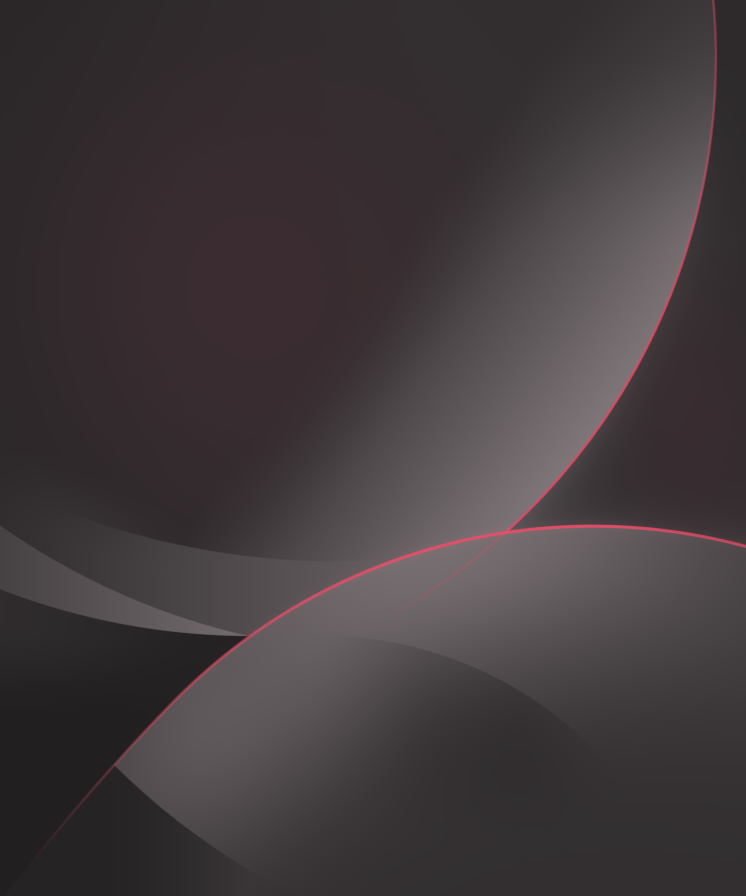
A Shadertoy shader for this background:

```glsl
// Dark plum backdrop of overlapping glossy curved sheets with thin glowing rose rims.

const vec3 WARM_GREY = vec3(1.05, 0.975, 1.0);
const vec3 PLUM = vec3(0.230, 0.174, 0.192);
const vec3 ROSE = vec3(0.88, 0.29, 0.39);

float circle(vec2 p, vec2 center, float radius) {
    return length(p - center) - radius;
}

// Antialiased coverage of the inside of a distance field
float fill(float d, float pixel) {
    return 1.0 - smoothstep(-pixel, pixel, d);
}

// Thin antialiased stroke along the zero contour
float rim(float d, float halfWidth, float pixel) {
    return 1.0 - smoothstep(halfWidth - 0.5 * pixel, halfWidth + pixel, abs(d));
}

// Soft elliptical falloff, one at its center
float blob(vec2 p, vec2 center, vec2 size) {
    vec2 q = (p - center) / size;
    return exp(-dot(q, q));
}

vec3 backdrop(vec2 p, float dBowl, float dFront) {
    float lower = smoothstep(0.95, 0.50, p.y) * smoothstep(0.45, 0.6, p.x);
    float shade = 0.125 + 0.045 * smoothstep(0.1, 0.8, p.x);
    shade += 0.05 * smoothstep(0.20, 0.30, p.y) * smoothstep(0.3, 0.0, p.x);
    shade += 0.12 * exp(-max(dBowl, 0.0) / 0.03) * lower;
    shade += 0.08 * exp(-max(dFront, 0.0) / 0.03) * lower;
    return mix(shade * WARM_GREY, PLUM, 0.75 * blob(p, vec2(0.78, 0.53), vec2(0.10, 0.16)));
}

// Large upper sheet: plum shadow crossed by a diagonal sheen
vec3 bowlColor(vec2 p) {
    float across = dot(p, vec2(0.8, -0.6)) + 0.6;
    float sheen = clamp((across - 0.52) / 0.28, 0.0, 1.1);
    sheen *= 0.35 + 0.65 * smoothstep(1.02, 0.72, p.y);
    float shade = 0.155 + 0.03 * smoothstep(0.0, 0.5, p.x) + 0.27 * sheen;
    float plum = blob(p, vec2(0.28, 0.68), vec2(0.25, 0.26));
    return mix(shade * WARM_GREY, PLUM, plum * (1.0 - smoothstep(0.0, 0.45, sheen)));
}

// Front sheet: bright along its upper edge, darker with depth
vec3 frontColor(vec2 p, float depth, float pixel) {
    float glow = exp(-pow(depth / 0.17, 2.0));
    float shade = 0.19 + 0.25 * glow * exp(-pow((p.x - 0.50) / 0.33, 2.0));

    // Inner fold, fading out at both ends
    float fold = fill(circle(p, vec2(0.358, -0.139), 0.4297), pixel);
    float foldFade = smoothstep(0.34, 0.50, p.x) * smoothstep(0.70, 0.56, p.x);
    shade -= 0.055 * fold * foldFade * smoothstep(0.05, 0.24, p.y);

    // Shadowed underside at the lower left
    float lit = fill(circle(p, vec2(0.668, 0.6875), 0.765), pixel);
    float underside = 0.14 + 0.13 * smoothstep(0.10, 0.42, p.x);
    shade = mix(min(shade, underside), shade + 0.05 * blob(p, vec2(0.21, 0.16), vec2(0.12)), lit);
    return shade * WARM_GREY;
}

void mainImage(out vec4 fragColor, in vec2 fragCoord) {
    float pixel = 1.0 / iResolution.y;
    vec2 p = fragCoord * pixel;

    // Sheet outlines; the front one straightens toward its lower left end
    float sag = max(0.0, 0.219 - p.y);
    float dBowl = circle(p, vec2(0.085, 0.935), 0.714);
    float dFloor = circle(p, vec2(0.280, 1.069), 0.7787);
    float dCrescent = circle(p, vec2(0.4505, 1.052), 0.7813);
    float dDisc = circle(p, vec2(0.378, 1.234), 0.8607);
    float dFront = circle(p, vec2(0.6615, -0.2435), 0.6563 + 0.925 * sag * sag);

    vec3 color = backdrop(p, dBowl, dFront);

    // Upper sheet with a paler band beneath its inner disc
    vec3 bowl = bowlColor(p);
    vec3 band = (0.18 + 0.45 * p.x) * WARM_GREY;
    float bandFade = smoothstep(0.04, 0.22, p.x) * smoothstep(0.54, 0.42, p.x);
    float bandSoft = smoothstep(-0.06, 0.04, dDisc);
    float bandMask = mix(bandSoft, 1.0 - fill(dDisc, pixel), bandFade);
    bowl = mix(bowl, band, bandMask);
    float body = fill(max(dBowl, dFloor), pixel);
    color = mix(color, bowl, body);

    // Bright crescent at the left
    vec3 crescent = (0.26 + 0.62 * p.x) * WARM_GREY;
    float crescentMask = fill(max(dFloor, -dCrescent), pixel) * step(p.x, 0.30);
    color = mix(color, crescent, crescentMask);

    // Front sheet
    float front = fill(dFront, pixel);
    color = mix(color, frontColor(p, -dFront, pixel), front);

    // Rose rims
    float bowlFade = mix(0.42, 0.85, smoothstep(0.95, 0.55, p.y));
    float hiddenFade = 0.28 * smoothstep(0.40, 0.54, p.x);
    float bowlRim = rim(dBowl, 0.0011, pixel) * mix(bowlFade, hiddenFade, front);
    color = mix(color, ROSE, bowlRim * smoothstep(0.38, 0.45, p.x));

    float frontFade = smoothstep(0.03, 0.50, p.x) * mix(1.0, 0.65, smoothstep(0.65, 0.83, p.x));
    float frontRim = rim(dFront, 0.0014, pixel) * sqrt(frontFade);
    color = mix(color, ROSE, 0.9 * frontRim);
    color += 0.05 * ROSE * exp(-abs(dFront) / 0.006) * frontFade;

    fragColor = vec4(color, 1.0);
}
```
